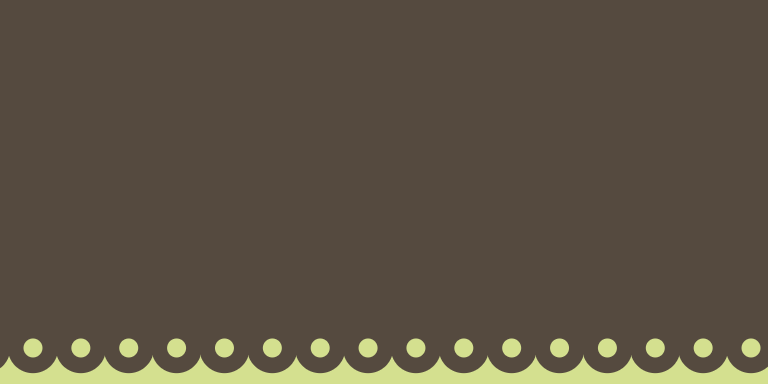
Reproduce this background procedurally as a Shadertoy shader.

```glsl
#define BROWN vec3(0.333, 0.290, 0.247)
#define GREEN vec3(0.830, 0.880, 0.560)
#define PERIOD 0.12466
#define FIRST_CENTER_X 0.0859
#define CENTER_Y 0.0938
#define DOT_RADIUS 0.0247
#define SCALLOP_RADIUS 0.0656

// Coverage of a shape from its signed distance, one pixel wide edge
float coverage(float dist) {
    return clamp(0.5 - dist * iResolution.y, 0.0, 1.0);
}

void mainImage(out vec4 fragColor, in vec2 fragCoord) {
    vec2 uv = fragCoord / iResolution.y;

    // Offset from the nearest scallop center
    float cellX = mod(uv.x - FIRST_CENTER_X + 0.5 * PERIOD, PERIOD) - 0.5 * PERIOD;
    vec2 offset = vec2(cellX, uv.y - CENTER_Y);

    // Scalloped fabric: round below its centers, solid above
    float fabricDist = length(vec2(offset.x, min(offset.y, 0.0))) - SCALLOP_RADIUS;
    float dotDist = length(offset) - DOT_RADIUS;

    vec3 color = mix(GREEN, BROWN, coverage(fabricDist));
    color = mix(color, GREEN, coverage(dotDist));

    fragColor = vec4(color, 1.0);
}
```
